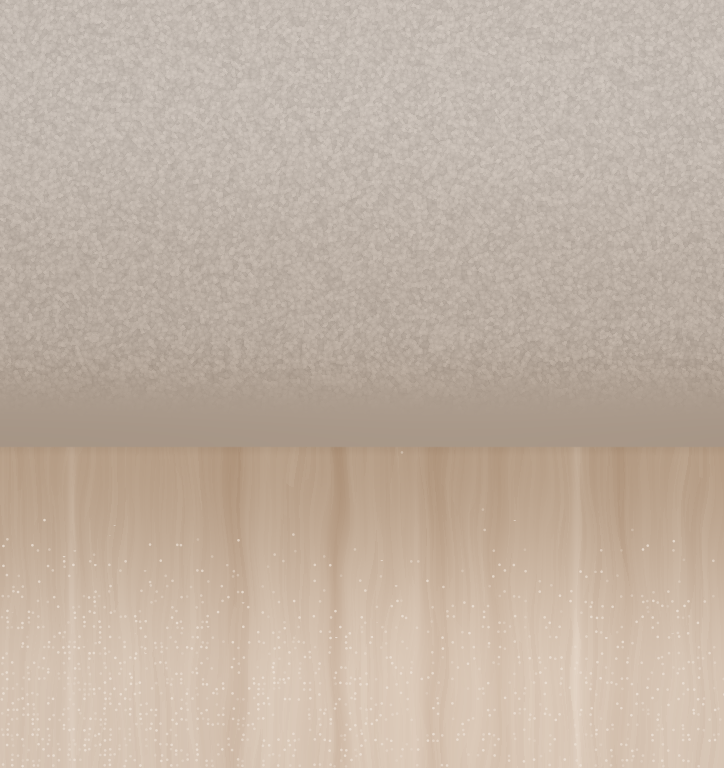
This background is drawn by a Shadertoy shader. Its source:

```glsl
// Softly grained beige wall curving down to a pale wooden board dusted with specks.

vec2 hash2(vec2 p) {
    vec3 q = fract(p.xyx * vec3(0.1031, 0.1030, 0.0973));
    q += dot(q, q.yzx + 33.33);
    return fract((q.xx + q.yz) * q.zy);
}

// Cellular noise: distance to the nearest scattered point, and that cell's random value
vec2 cellular(vec2 p) {
    vec2 cell = floor(p), nearest = vec2(9.0, 0.0);
    for (int j = -1; j <= 1; j++)
    for (int i = -1; i <= 1; i++) {
        vec2 id = cell + vec2(i, j);
        float d = length(id + hash2(id) - p);
        if (d < nearest.x) nearest = vec2(d, hash2(id + 71.0).x);
    }
    return nearest;
}

float band(float x, float centre, float width) {
    float d = (x - centre) / width;
    return exp(-d * d);
}

vec3 wall(vec2 uv, vec2 p) {
    // Vertical shading, darkest just above the board
    vec3 color = mix(vec3(0.655, 0.590, 0.530), vec3(0.715, 0.665, 0.620), smoothstep(0.42, 0.59, uv.y));
    color = mix(color, vec3(0.765, 0.728, 0.695), smoothstep(0.53, 0.90, uv.y));
    color += 0.010 * band(uv.x, 0.62, 0.4) - 0.005;

    // Plaster grain, fading into the smooth lower strip
    float fade = smoothstep(0.455, 0.53, uv.y + 0.012 * (hash2(floor(p * 180.0)).x - 0.5));
    vec2 coarse = cellular(p * 170.0 + 0.4 * sin(p.yx * 61.0));
    vec2 fine = cellular(p * 290.0 + 40.0);
    float grain = 0.055 * (coarse.y - 0.5) + 0.05 * (0.45 - coarse.x) + 0.03 * (fine.y - 0.5);
    return color + grain * fade;
}

vec3 wood(vec2 uv, vec2 p) {
    vec3 color = mix(vec3(0.835, 0.765, 0.700), vec3(0.715, 0.620, 0.530), smoothstep(0.10, 0.42, uv.y));
    color += vec3(0.018, 0.016, 0.014) * band(uv.x, 0.62, 0.30) * smoothstep(0.42, 0.2, uv.y);

    // Broad lengthwise grain from layered sines, gently bent along the board
    float x = uv.x + 0.004 * sin(uv.y * 17.0 + uv.x * 23.0) + 0.002 * sin(uv.y * 41.0 + uv.x * 60.0);
    float grain = 0.0;
    for (float k = 1.0; k < 6.0; k++)
        grain += sin(x * 19.0 * pow(1.75, k) + k * 2.4 + sin(x * 13.0 * k)) / (k + 2.0);

    // Thin fibres from stretched cells
    float fibre = cellular(vec2(x * 130.0, uv.y * 5.0)).y - 0.5;
    float thread = cellular(vec2(x * 260.0, uv.y * 9.0 + 20.0)).y - 0.5;
    color += vec3(0.7, 0.9, 1.0) * (0.014 * grain + 0.022 * fibre + 0.014 * thread);

    // Dark heartwood streaks and pale joints
    float streaks = band(x, 0.325, 0.016) + band(x, 0.465, 0.012) + 0.8 * band(x, 0.605, 0.022)
                  + 0.7 * band(x, 0.69, 0.013) + 0.6 * band(x, 0.86, 0.012);
    color -= vec3(0.030, 0.040, 0.047) * streaks;
    float joints = band(uv.x, 0.099, 0.006) + 0.5 * band(uv.x, 0.575, 0.008) + band(uv.x, 0.797, 0.007);
    color += vec3(0.030, 0.038, 0.045) * joints;

    // Pale dust, denser toward the lower left
    vec2 grid = p * 150.0;
    vec2 id = floor(grid);
    vec2 rnd = hash2(id + 300.0);
    float density = smoothstep(0.34, 0.10, uv.y) * mix(0.42, 0.20, smoothstep(0.0, 0.65, uv.x));
    vec2 offset = fract(grid) - 0.3 - 0.4 * hash2(id + 17.0);
    float speck = smoothstep(0.38, 0.12, length(offset)) * step(rnd.x, density);
    return mix(color, vec3(0.93, 0.89, 0.85), speck * (0.25 + 0.55 * rnd.y));
}

void mainImage(out vec4 fragColor, in vec2 fragCoord) {
    vec2 uv = fragCoord / iResolution.xy;
    vec2 p = fragCoord / iResolution.y;
    float pixel = 1.0 / iResolution.y;

    // Wall above, board below, with a thin contact shadow
    float above = smoothstep(-pixel, pixel, uv.y - 0.418);
    vec3 color = mix(wood(uv, p), wall(uv, p), above);
    color -= 0.025 * (1.0 - above) * smoothstep(0.404, 0.418, uv.y);
    fragColor = vec4(clamp(color, 0.0, 1.0), 1.0);
}
```
